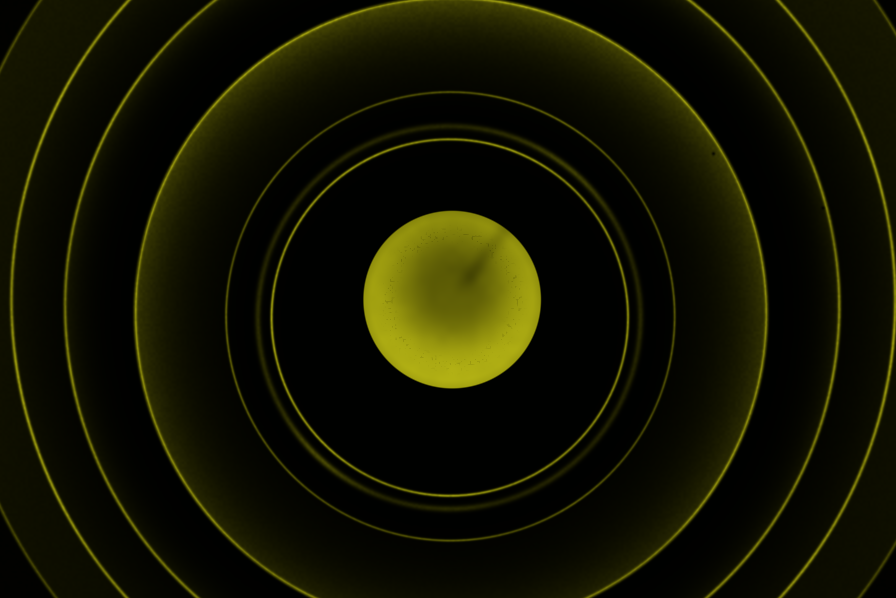
This background is drawn by a WebGL 2 fragment shader. Its source:

```glsl
#version 300 es
precision highp float;
// Concentric olive rings around a glowing disc on black.
// Rings are painted from the outside in: each one fills its inside with
// a glow that fades inward, then adds a thin soft line at its rim.
uniform vec2 u_resolution;
out vec4 fragColor;

float hash(vec2 p) {
    p = fract(p * vec2(0.1031, 0.1137));
    p += dot(p, p.yx + 33.33);
    return fract((p.x + p.y) * p.x * 7.31);
}

float noise(vec2 p) {
    vec2 cell = floor(p), f = fract(p);
    f = f * f * (3.0 - 2.0 * f);
    return mix(mix(hash(cell), hash(cell + vec2(1, 0)), f.x),
               mix(hash(cell + vec2(0, 1)), hash(cell + 1.0), f.x), f.y);
}

// Soft line of the given half width, never thinner than a pixel
float softLine(float d, float width) {
    float w = max(width, 0.6 / u_resolution.y);
    return exp(-d * d / (w * w));
}

// circle: centre and radius; rim: strength and width; glow: strength and falloff
float paintRing(float under, vec2 p, vec3 circle, vec2 rim, vec2 glow) {
    vec2 q = p - circle.xy;
    float d = length(q) - circle.z;
    float pixel = 1.0 / u_resolution.y;
    float shade = 0.72 + 0.28 * q.y / max(length(q), 0.01);
    float fill = glow.x * shade * exp(min(d, 0.0) / glow.y);
    float light = mix(fill, under, smoothstep(-pixel, pixel, d));
    float sheen = 0.85 + 0.3 * noise(q * 9.0 + 20.0);
    return light + rim.x * sheen * softLine(d, rim.y);
}

// Bowl-like disc: bright rim, dark hollow, streak and worn flecks
float discLight(vec2 q, float radius) {
    float r = length(q) / radius;
    float hollow = 1.0 - smoothstep(0.2, 0.92, length(q - vec2(0.002, 0.018)) / radius);
    float light = 0.64 - 0.27 * hollow - 0.4 * q.y;
    light -= 0.05 * smoothstep(0.9, 1.0, r);

    vec2 along = normalize(vec2(0.6, 0.8));
    float side = dot(q, vec2(along.y, -along.x));
    float reach = smoothstep(0.0, 0.06, dot(q, along));
    light -= 0.09 * reach * exp(-side * side / 0.00018);

    float flecks = smoothstep(0.72, 0.9, noise(q * 330.0 + 90.0));
    light -= 0.07 * flecks * exp(-pow((r - 0.73) / 0.07, 2.0));
    return light + 0.02 * (noise(q * 60.0 + 40.0) - 0.5);
}

void main() {
    vec2 p = (gl_FragCoord.xy - 0.5 * u_resolution) / u_resolution.y;
    float pixel = 1.0 / u_resolution.y;
    float light = 0.006;

    // Wide outer rings
    light = paintRing(light, p, vec3(0.016, 0.018, 0.848), vec2(0.22, 0.003), vec2(0.10, 0.4));
    light = paintRing(light, p, vec3(0.009, -0.002, 0.739), vec2(0.46, 0.003), vec2(0.085, 0.06));
    light = paintRing(light, p, vec3(0.007, -0.012, 0.6475), vec2(0.40, 0.003), vec2(0.13, 0.024));
    light = paintRing(light, p, vec3(0.005, -0.024, 0.528), vec2(0.36, 0.003), vec2(0.29, 0.055));

    // Thin inner rings, the middle one lit along a diagonal
    light = paintRing(light, p, vec3(0.004, -0.029, 0.375), vec2(0.28, 0.0022), vec2(0.012, 0.02));
    vec2 q = p - vec2(0.002, -0.031);
    float diagonal = pow(abs(dot(normalize(q + 0.00001), vec2(0.66, 0.75))), 30.0);
    light = paintRing(light, p, vec3(0.002, -0.031, 0.320),
                      vec2(0.13 + 0.12 * diagonal, 0.005), vec2(0.012, 0.03));
    light = paintRing(light, p, vec3(0.003, -0.031, 0.298), vec2(0.50, 0.0024), vec2(0.006, 0.02));

    // Fine grain and two dust specks
    light *= 0.93 + 0.14 * noise(p * 230.0 + 300.0);
    float dust = min(length(p - vec2(0.444, 0.243)), length(p - vec2(0.627, 0.152)));
    light *= 1.0 - 0.8 * softLine(dust, 0.003);

    // Central disc
    vec2 disc = p - vec2(0.007, -0.001);
    float cover = 1.0 - smoothstep(-pixel, pixel, length(disc) - 0.1485);
    light = mix(light, discLight(disc, 0.1485), cover);

    vec3 olive = vec3(light, light * 0.99 + 0.002, 0.16 * light * light);
    fragColor = vec4(olive, 1.0);
}
```
